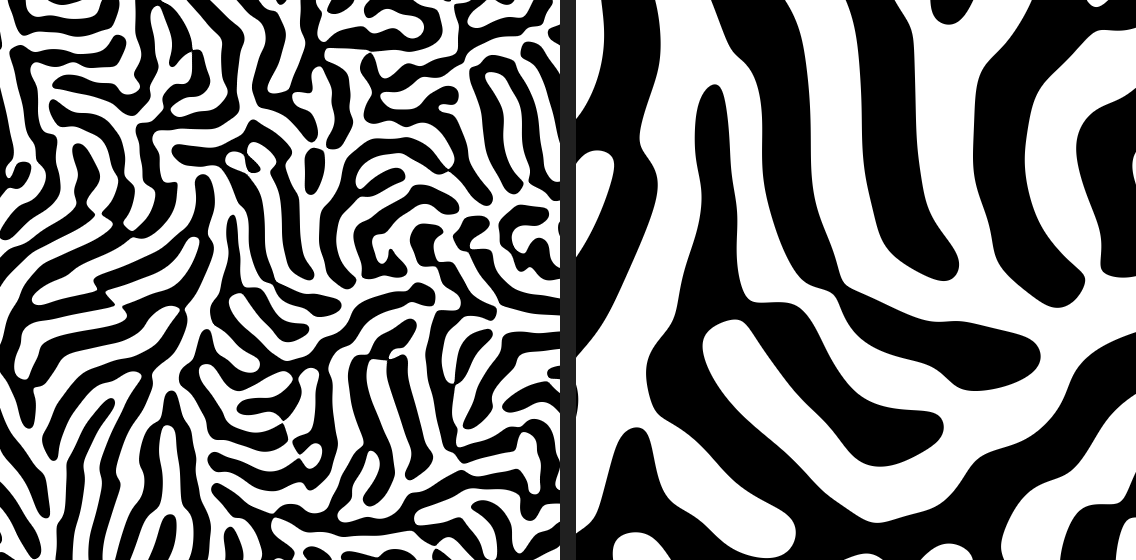
Left, the full canvas; right, a detail of the centre.
Give the GLSL for this pattern, as a Shadertoy shader.

```glsl
const float TAU = 6.2831853;
const float STRIPES = 16.0;   // stripe periods across the canvas
const float REACH = 2.0;      // wavelet radius in periods
const vec3 INK = vec3(0.0);
const vec3 PAPER = vec3(1.0);

vec2 hash22(vec2 p) {
    vec3 h = fract(p.xyx * vec3(0.1031, 0.1030, 0.0973));
    h += dot(h, h.yzx + 33.33);
    return fract((h.xx + h.yz) * h.zy);
}

vec2 unitVector(float angle) {
    return vec2(cos(angle), sin(angle));
}

vec2 complexMul(vec2 a, vec2 b) {
    return vec2(a.x * b.x - a.y * b.y, a.x * b.y + a.y * b.x);
}

// Smooth bump that vanishes at the given radius
float bump(vec2 offset, float radius) {
    float t = max(0.0, 1.0 - dot(offset, offset) / (radius * radius));
    return t * t * t;
}

// Slowly turning direction across the stripes
vec2 stripeNormal(vec2 p, float swing) {
    float turn = sin(dot(p, vec2(0.43, 0.17)) + 0.8)
               + sin(dot(p, vec2(-0.25, 0.42)) + 2.9)
               + sin(dot(p, vec2(0.12, -0.51)) + 4.4);
    return unitVector(swing * turn + 0.6);
}

// Complex wave running along the local normal of its centre
vec2 wave(vec2 offset, vec2 centre) {
    return unitVector(TAU * dot(offset, stripeNormal(centre, 1.3)));
}

vec2 cellCentre(vec2 cell) {
    return cell + hash22(cell + 17.0);
}

// Sum of wavelets with random phases
vec2 randomWaves(vec2 p, float radius) {
    vec2 sum = vec2(0.0);
    for (int y = -2; y <= 2; y++)
    for (int x = -2; x <= 2; x++) {
        vec2 cell = floor(p) + vec2(x, y);
        vec2 centre = cellCentre(cell);
        vec2 offset = p - centre;
        float weight = bump(offset, radius);
        if (weight <= 0.0) continue;
        vec2 phase = unitVector(TAU * hash22(cell + 71.0).x);
        sum += weight * complexMul(phase, wave(offset, centre));
    }
    return sum;
}

// Sum of wavelets whose phases agree with their neighbours
vec2 alignedWaves(vec2 p, float radius) {
    vec2 sum = vec2(0.0);
    for (int y = -2; y <= 2; y++)
    for (int x = -2; x <= 2; x++) {
        vec2 centre = cellCentre(floor(p) + vec2(x, y));
        vec2 offset = p - centre;
        float weight = bump(offset, radius);
        if (weight <= 0.0) continue;
        vec2 phase = randomWaves(centre, radius);
        phase /= length(phase) + 1e-5;
        sum += weight * complexMul(phase, wave(offset, centre));
    }
    return sum;
}

void mainImage(out vec4 fragColor, in vec2 fragCoord) {
    vec2 p = fragCoord / iResolution.y * STRIPES + 3.0;
    float field = alignedWaves(p, REACH).x;

    // Threshold with an edge about one sample wide
    float slope = length(vec2(dFdx(field), dFdy(field)));
    float paper = clamp(0.5 + field / max(slope, 1e-5), 0.0, 1.0);
    fragColor = vec4(mix(INK, PAPER, paper), 1.0);
}
```
